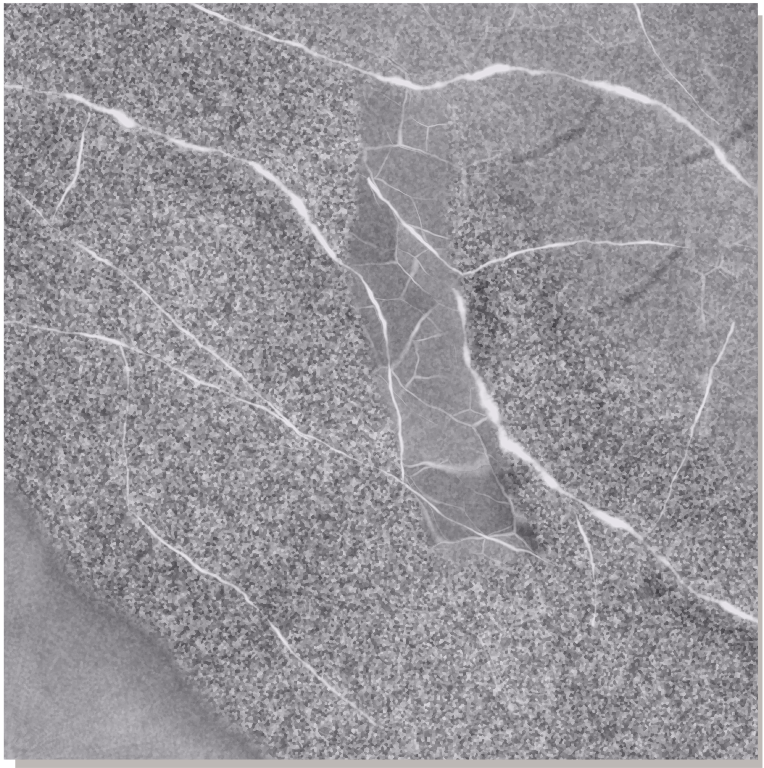
Reproduce this texture procedurally as a Shadertoy shader.

```glsl
// A grey stone tile: speckled rock split by a smooth diagonal fault and pale veins.
// Layered sines bend the veins and cloud the tone; cellular noise makes the
// mineral grain, the broken blocks and the fine web of cracks.

vec2 hash2(vec2 p) {
    vec3 q = fract(p.xyx * vec3(.1031, .1030, .0973));
    q += dot(q, q.yzx + 33.33);
    return fract((q.xx + q.yz) * q.zy);
}

// Layered, rotated sines, roughly -1 to 1
float waves(vec2 p) {
    float sum = 0., amp = .5;
    for (int i = 0; i < 7; i++) {
        sum += amp * sin(p.x + 1.5 * sin(p.y * .9 + float(i)));
        p = mat2(.8, .6, -.6, .8) * p * 1.7 + 2.3;
        amp *= .6;
    }
    return sum;
}

// Cellular noise: x = gap between the two nearest seeds, y = tone of the cell
vec2 cells(vec2 p) {
    vec2 id = floor(p);
    float near = 9., next = 9., tone = 0.;
    for (int y = -1; y <= 1; y++)
    for (int x = -1; x <= 1; x++) {
        vec2 c = id + vec2(x, y);
        float d = length(c + hash2(c) - p);
        next = min(next, max(near, d));
        if (d < near) { near = d; tone = hash2(c + 71.).x; }
    }
    return vec2(next - near, tone);
}

// Soft-edged cellular speckle, centred on zero
float grain(vec2 p) {
    vec2 id = floor(p);
    float sum = 0., total = 0.;
    for (int y = -1; y <= 1; y++)
    for (int x = -1; x <= 1; x++) {
        vec2 c = id + vec2(x, y), o = c + hash2(c) - p;
        float w = exp(-9. * dot(o, o));
        sum += w * hash2(c + 37.).y;
        total += w;
    }
    return sum / total - .5;
}

// Distance to a segment bowed sideways by bend
float path(vec2 p, vec2 a, vec2 b, float bend) {
    vec2 d = b - a;
    float t = clamp(dot(p - a, d) / dot(d, d), 0., 1.);
    return length(p - a - d * t - vec2(-d.y, d.x) * bend * t * (1. - t));
}

// Pale vein with ragged width and a faint halo
float vein(float dist, float width, float rough) {
    float w = width * max(.7 + 1.1 * rough, .2);
    float core = 1. - smoothstep(w * .2, w + .0018, dist);
    return core * clamp(.62 + .5 * rough, .25, 1.) + .22 * exp(-dist / (width * 3.));
}

float box(vec2 p, vec2 lo, vec2 hi, float px) {
    vec2 e = smoothstep(lo - px, lo + px, p) * (1. - smoothstep(hi - px, hi + px, p));
    return e.x * e.y;
}

void mainImage(out vec4 fragColor, in vec2 fragCoord) {
    vec2 uv = fragCoord / iResolution.xy;
    float cloud = waves(uv * 8. + 4.);
    float rough = waves(uv * 45. + 9.);
    vec2 p = uv + .012 * vec2(waves(uv * 15.), waves(uv * 15. + 7.));

    // Zones: smooth lower-left corner, central fault, smoother upper right
    float slope = (.37 - p.y - 1.03 * p.x) / 1.43;
    float corner = smoothstep(-.02, .015, slope);
    float faultX = .53 + .4 * pow(max(.62 - p.y, 0.), 1.2);
    float fault = (1. - smoothstep(.055, .075, abs(p.x - faultX)))
                * smoothstep(.24, .3, p.y) * (1. - smoothstep(.86, .95, p.y));
    float upper = smoothstep(1.28, 1.48, p.x + p.y);
    float grainy = 1. - max(max(.8 * corner, .75 * fault), .5 * upper);

    // Broken blocks and cracks, stretched down the diagonal
    vec2 q = mat2(.76, .65, -.65, .76) * p;
    vec2 block = cells(q * vec2(7., 11.) + 3.);
    vec2 shard = cells(q * vec2(13., 20.) + 8.);

    // Body tone and speckle
    float tone = .582 + .04 * cloud + .012 * rough;
    tone += grainy * (.32 * grain(uv * 290.) + .17 * grain(uv * 130.));
    tone += .07 * (1. - grainy) * grain(uv * 310.);
    tone += fault * (.13 * (block.y - .5) - .05) + upper * .07 * (block.y - .5);
    tone += corner * (.04 + .05 * waves(q * vec2(9., 22.)));
    tone -= .12 * exp(-abs(slope - .015) / .018);

    // Shaded hollows and dark scars
    tone -= .07 * exp(-pow(path(p, vec2(.24, .78), vec2(.42, .66), .2) / .035, 2.));
    tone -= .13 * exp(-pow(path(p, vec2(.86, .24), vec2(1., .15), 0.) / .022, 2.));
    tone -= .12 * exp(-pow(path(p, vec2(.62, .63), vec2(.63, .53), 0.) / .016, 2.));
    tone -= .11 * exp(-pow(path(p, vec2(.67, .38), vec2(.69, .28), 0.) / .018, 2.));
    for (int i = 0; i < 3; i++) {
        vec2 s = vec2(.68 + .11 * float(i), .79 - .19 * float(i & 1));
        float d = path(p, s, s + vec2(.1, .08), -.4);
        tone += .05 * exp(-pow((d - .009) / .003, 2.)) - .09 * exp(-pow(d / .007, 2.));
    }
    tone -= .1 * exp(-path(p, vec2(.7, .62), vec2(.82, .37), .1) / .005);

    // Main veins
    float v = vein(path(p, vec2(.23, 1.), vec2(.57, .895), -.14), .003, rough);
    v = max(v, vein(path(p, vec2(.57, .895), vec2(1., .76), .5), .0055, rough));
    v = max(v, vein(path(p, vec2(-.02, .89), vec2(.48, .64), .4), .004, rough));
    v = max(v, vein(path(p, vec2(.48, .77), vec2(.6, .64), 0.), .002, rough));
    v = max(v, vein(path(p, vec2(.585, .62), vec2(.66, .42), -.1), .0065, rough));
    v = max(v, vein(path(p, vec2(.66, .42), vec2(1., .19), -.1), .0055, rough));
    v = max(v, vein(path(p, vec2(.48, .64), vec2(.53, .38), .15), .002, rough));

    // Thin side veins
    float t = path(p, vec2(-.02, .79), vec2(.4, .43), 0.);
    t = min(t, path(p, vec2(-.02, .6), vec2(.41, .43), .1));
    t = min(t, path(p, vec2(.41, .43), vec2(.72, .25), .1));
    t = min(t, path(p, vec2(.17, .34), vec2(.5, .06), 0.));
    t = min(t, path(p, vec2(.155, .54), vec2(.17, .34), .15));
    t = min(t, path(p, vec2(.6, .64), vec2(.9, .68), .3));
    t = min(t, path(p, vec2(.96, .58), vec2(.845, .3), .1));
    t = min(t, path(p, vec2(.115, .855), vec2(.07, .72), .1));
    t = min(t, path(p, vec2(.83, 1.), vec2(.94, .84), -.2));
    t = min(t, path(p, vec2(.75, .33), vec2(.78, .19), .2));
    v = max(v, .85 * vein(t, .0016, rough));

    // Fine crack web, strongest in the fault
    float web = max(.8 * fault, .5 * smoothstep(.1, .6, cloud + .3 * upper)) * (1. - corner);
    v = max(v, web * (1. - smoothstep(.005, .05, block.x)) * (.55 + .4 * rough));
    v = max(v, .6 * web * (1. - smoothstep(.005, .06, shard.x)) * (.5 + .7 * rough));
    tone = mix(tone, .9, clamp(v, 0., 1.));

    // Tile, its drop shadow and the white backing
    float px = .7 / iResolution.y;
    vec3 stone = clamp(vec3(tone, tone - .008, tone + .012), .22, .96);
    vec3 color = mix(vec3(1.), vec3(.74, .72, .71), box(uv, vec2(.02, 0.), vec2(.998, .98), px));
    color = mix(color, stone, box(uv, vec2(.005, .011), vec2(.992, .996), px));
    fragColor = vec4(color, 1.);
}
```
